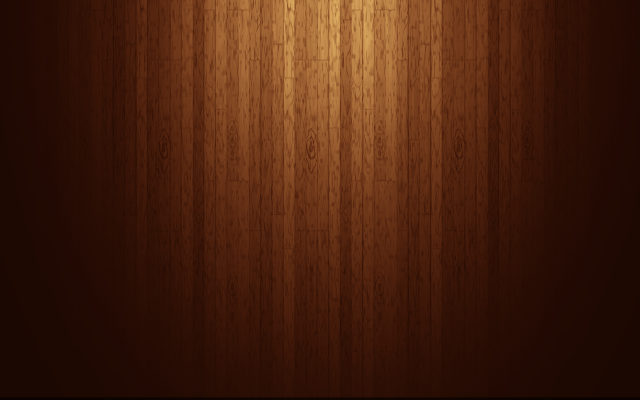
A WebGL 1 fragment shader for this texture:

```glsl
precision highp float;
// Dark varnished plank wall under a warm spotlight at the top centre.
// Narrow vertical boards repeat in groups of 13 with staggered end joints, stretched
// noise grain and two knotted boards; one light level drives the brown colour ramp.
uniform vec2 u_resolution;

#define BOARDS 56.45          // boards across the canvas
#define GROUP 13.0            // boards before the pattern repeats
#define BOARD_LENGTH 0.427    // distance between end joints
#define LIGHT_X 0.512         // centre of the spotlight
#define AMBIENT 0.105         // red level in the unlit corners
#define BROAD_LIGHT 0.46
#define HOT_LIGHT 0.17
#define SEAM_DEPTH 0.22
#define JOINT_DEPTH 0.08
#define GRAIN_DEPTH 0.13
#define PORE_DEPTH 0.13
#define RING_DEPTH 0.15

float hash(vec2 p) {
  return fract(sin(dot(p, vec2(127.1, 311.7))) * 43758.5453);
}

float noise(vec2 p) {
  vec2 i = floor(p), f = fract(p);
  f = f * f * (3.0 - 2.0 * f);
  return mix(mix(hash(i), hash(i + vec2(1.0, 0.0)), f.x),
             mix(hash(i + vec2(0.0, 1.0)), hash(i + vec2(1.0, 1.0)), f.x), f.y);
}

// Selects one of 13 per-board values by index.
float pick(float i, vec4 a, vec4 b, vec4 c, float last) {
  vec4 slot = vec4(0.0, 1.0, 2.0, 3.0);
  vec4 inA = 1.0 - step(0.5, abs(slot - i));
  vec4 inB = 1.0 - step(0.5, abs(slot + 4.0 - i));
  vec4 inC = 1.0 - step(0.5, abs(slot + 8.0 - i));
  return dot(a, inA) + dot(b, inB) + dot(c, inC) + last * step(11.5, i);
}

float boardTone(float i) {
  return pick(i, vec4(0.90, 0.93, 0.98, 1.04), vec4(0.85, 1.03, 1.06, 0.98),
              vec4(1.01, 0.95, 0.89, 0.98), 1.07);
}

float jointStart(float i) {
  return pick(i, vec4(0.15, 0.15, 0.15, 0.32), vec4(0.05, 0.025, 0.273, 0.025),
              vec4(0.025, 0.15, 0.35, 0.11), 0.195);
}

// Dark outlines of growth rings around a tall, pointed knot.
float knot(vec2 q, float halfHeight, float rings) {
  float wobble = 0.5 * (noise(q * vec2(3.0, 60.0) + 9.0) - 0.5);
  vec2 s = abs(vec2(q.x * 2.0, q.y / halfHeight));
  float r = mix(length(s), s.x + s.y, 0.6) + wobble;
  float line = smoothstep(0.3, 1.0, sin(6.2832 * rings * r));
  float eye = 1.0 - smoothstep(0.1, 0.4, r);
  return (line + eye) * (1.0 - smoothstep(1.0, 2.8, r));
}

// Spotlight level: a broad pool and a hotter core at the top edge.
float spotlight(vec2 p) {
  vec2 d = vec2(p.x - LIGHT_X, p.y);
  vec2 broad = d / vec2(0.30, 0.75);
  vec2 hot = d / vec2(0.22, 0.34);
  float pool = exp(-pow(dot(broad, broad), 1.12));
  return AMBIENT + BROAD_LIGHT * pool + HOT_LIGHT * exp(-dot(hot, hot));
}

void main() {
  vec2 p = gl_FragCoord.xy / u_resolution;
  p.y = 1.0 - p.y;                                  // measured down from the top

  // Board layout
  float column = p.x * BOARDS;
  float board = mod(floor(column), GROUP);
  float u = fract(column);
  float along = (p.y - jointStart(board)) / BOARD_LENGTH;
  float piece = floor(along);
  vec2 id = vec2(board, piece);
  float seed = hash(id + 3.7) * 40.0;
  float tone = boardTone(board) + 0.06 * (hash(id + 17.0) - 0.5);

  // Long fibres and sparse, thin dark pores
  float fibre = noise(vec2(u * 5.0 + seed, p.y * 9.0 + seed));
  float streak = noise(vec2(u * 9.0 + seed * 2.0, p.y * 38.0));
  float grain = 0.5 * fibre + 0.5 * streak - 0.5;
  float dash = noise(vec2(u * 8.0 + seed * 3.0, p.y * 75.0 + seed));
  float pore = smoothstep(0.58, 0.88, dash);

  // Tall cathedral lines, stronger on some boards and broken along their length
  float arch = noise(vec2(u * 1.7 + seed, p.y * 14.0 + seed));
  float bend = (u - 0.5) * (u - 0.5) * 5.0;
  float contour = sin(6.2832 * (arch * 2.8 + bend + p.y * 9.0));
  float broken = 0.4 + 1.0 * noise(vec2(u * 5.0, p.y * 60.0 + seed));
  float rings = smoothstep(0.45, 1.0, contour) * (0.15 + 0.7 * hash(id + 5.0)) * broken;

  // Knots on the second and eighth boards of each group
  float onSecond = 1.0 - step(0.5, abs(board - 1.0));
  float onEighth = 1.0 - step(0.5, abs(board - 7.0));
  rings += 1.5 * onSecond * knot(vec2(u - 0.45, p.y - 0.372), 0.042, 1.6);
  for (int k = 0; k < 3; k++) {
    float center = 0.322 + 0.031 * float(k);
    rings += 0.6 * onEighth * knot(vec2(u - 0.5, p.y - center), 0.019, 1.3);
  }
  rings += 0.9 * onEighth * knot(vec2(u - 0.5, p.y - 0.72), 0.030, 1.5);

  // Thin grooves between boards, mostly faint, and fainter lines at their ends
  float side = min(u, 1.0 - u);
  float edgeHash = hash(vec2(mod(floor(column + 0.5), GROUP), 8.0));
  float seam = (1.0 - smoothstep(0.02, 0.10, side)) * (0.25 + 0.75 * edgeHash * edgeHash);
  float end = min(fract(along), 1.0 - fract(along)) * BOARD_LENGTH;
  float joint = 1.0 - smoothstep(0.0007, 0.0025, end);

  float surface = 1.0 + GRAIN_DEPTH * grain - PORE_DEPTH * pore - RING_DEPTH * min(rings, 1.8);
  surface *= tone * (1.0 - max(SEAM_DEPTH * seam, JOINT_DEPTH * joint));

  // Light level to brown varnish, with a dark strip along the bottom edge
  float light = spotlight(p);
  float level = light * mix(1.0, surface * 1.07, smoothstep(0.10, 0.26, light));
  vec3 color = level * vec3(1.0, 0.215 + 0.66 * level, 0.01 + 0.505 * level);
  color *= 1.0 - 0.6 * smoothstep(0.991, 0.996, p.y);
  gl_FragColor = vec4(clamp(color, 0.0, 1.0), 1.0);
}
```
